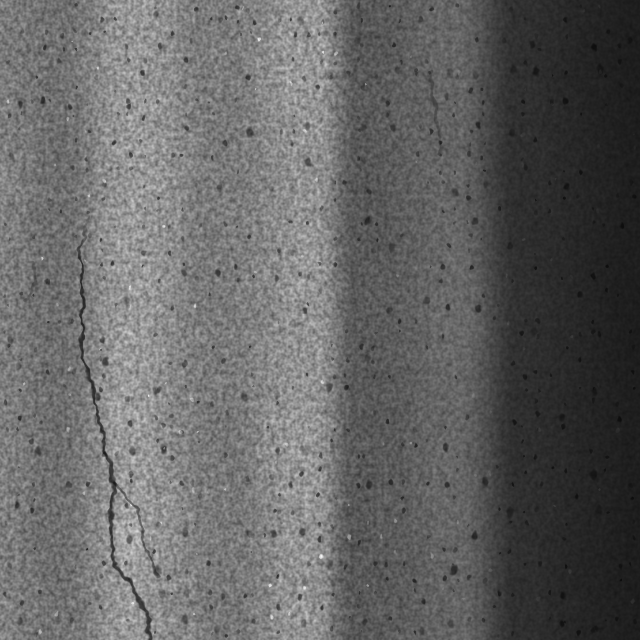
Give the GLSL for this texture, as a three.js fragment shader.

```glsl
// Weathered grey concrete with soft vertical folds that sink into shadow at right.
// Tone ramps shape the folds, gradient noise adds grain, hashed cells scatter
// pits and flecks, and warped line segments draw the cracks.
varying vec2 vUv;

vec2 hash2(vec2 p) {
  vec3 q = fract(p.xyx * vec3(0.1031, 0.1030, 0.0973));
  q += dot(q, q.yzx + 33.33);
  return fract((q.xx + q.yz) * q.zy);
}

float cornerSlope(vec2 cell, vec2 offset) {
  float angle = 6.2832 * hash2(cell).x;
  return dot(vec2(cos(angle), sin(angle)), offset);
}

float gradientNoise(vec2 p) {
  vec2 i = floor(p), f = fract(p);
  vec2 w = f * f * f * (f * (f * 6.0 - 15.0) + 10.0);
  vec2 e = vec2(1.0, 0.0);
  float low = mix(cornerSlope(i, f), cornerSlope(i + e.xy, f - e.xy), w.x);
  float high = mix(cornerSlope(i + e.yx, f - e.yx), cornerSlope(i + e.xx, f - e.xx), w.x);
  return 1.4 * mix(low, high, w.y);
}

// Blend from the tone so far to the next one between two positions.
float ramp(float tone, float next, float from, float to, float x) {
  return mix(tone, next, smoothstep(from, to, x));
}

float foldTone(float x) {
  float t = ramp(0.49, 0.435, 0.0, 0.085, x);
  t = ramp(t, 0.60, 0.10, 0.20, x);
  t = ramp(t, 0.475, 0.21, 0.33, x);
  t = ramp(t, 0.575, 0.35, 0.47, x);
  t = ramp(t, 0.345, 0.495, 0.555, x);
  t = ramp(t, 0.395, 0.58, 0.70, x);
  t = ramp(t, 0.185, 0.715, 0.81, x);
  return ramp(t, 0.115, 0.80, 1.0, x);
}

// One dot per grid cell, kept inside its cell; returns coverage times strength.
float scatter(vec2 p, float cells, float chance, float size, float seed) {
  vec2 g = p * cells;
  vec2 id = floor(g) + seed;
  vec2 pick = hash2(id);
  vec2 center = 0.3 + 0.4 * hash2(id + 71.0);
  vec2 d = (fract(g) - center) * vec2(1.2, 0.85) / cells;
  float radius = size * (0.45 + 0.55 * pick.y);
  float dot_ = 1.0 - smoothstep(radius * 0.45, radius * 1.25, length(d));
  return dot_ * step(pick.x, chance) * (0.4 + 0.6 * hash2(id + 19.0).y);
}

float segment(vec2 p, vec2 a, vec2 b) {
  vec2 d = b - a;
  return length(p - a - d * clamp(dot(p - a, d) / dot(d, d), 0.0, 1.0));
}

// Distance to a path through four points.
float path(vec2 p, vec2 a, vec2 b, vec2 c, vec2 d) {
  return min(segment(p, a, b), min(segment(p, b, c), segment(p, c, d)));
}

float lineMask(float d, float width) {
  return 1.0 - smoothstep(width * 0.3, width * 1.4, d);
}

void main() {
  vec2 p = vUv;

  // Folds, with slightly wandering edges and broad stains
  float wander = 0.007 * gradientNoise(p * vec2(5.0, 3.0));
  float tone = foldTone(p.x + wander);
  float stain = gradientNoise(p * vec2(9.0, 5.0) + 7.0);
  tone *= 1.0 + 0.05 * stain + 0.04 * gradientNoise(p * 28.0);

  // Fine and medium grain, softer in the shadow
  float grain = 0.24 * gradientNoise(p * vec2(170.0, 145.0))
              + 0.17 * gradientNoise(p * vec2(95.0, 80.0) + 31.0)
              + 0.14 * gradientNoise(p * 250.0 + 13.0);
  float lit = 1.0 - smoothstep(0.50, 0.82, p.x);
  tone *= 1.0 + grain * mix(0.65, 1.0, lit);

  // Dark pits and pale flecks
  vec2 rough = p + 0.0022 * vec2(gradientNoise(p * 120.0), gradientNoise(p * 120.0 + 50.0));
  float pits = max(scatter(rough, 22.0, 0.30, 0.0075, 3.0),
                   scatter(rough, 47.0, 0.24, 0.0045, 113.0));
  tone *= 1.0 - 0.58 * pits;
  float flecks = scatter(rough, 41.0, 0.07, 0.0038, 211.0);
  tone += 0.32 * flecks * mix(0.2, 1.0, lit);

  // Main crack, widening downward
  vec2 q = p + vec2(0.005 * gradientNoise(p * 42.0) + 0.003 * gradientNoise(p * 110.0),
                    0.003 * gradientNoise(p * 60.0 + 9.0));
  vec2 bend = vec2(0.126, 0.46), fork = vec2(0.178, 0.245), heel = vec2(0.180, 0.115);
  float upper = path(q, vec2(0.138, 0.66), vec2(0.125, 0.609), vec2(0.130, 0.525), bend);
  float middle = path(q, bend, vec2(0.143, 0.40), vec2(0.159, 0.323), fork);
  float lower = min(segment(q, fork, vec2(0.173, 0.193)),
                    path(q, vec2(0.173, 0.193), heel, vec2(0.208, 0.082), vec2(0.232, 0.03)));
  lower = min(lower, segment(q, vec2(0.232, 0.03), vec2(0.235, -0.02)));
  float crack = lineMask(min(upper, min(middle, lower)), mix(0.0038, 0.0022, p.y / 0.66));
  crack *= 1.0 - 0.7 * smoothstep(0.58, 0.66, p.y);

  // Side branch around a pale chip, and faint hairlines
  float branch = path(q, fork, vec2(0.216, 0.205), vec2(0.228, 0.14), vec2(0.248, 0.10));
  float hair = min(path(q, vec2(0.672, 0.89), vec2(0.678, 0.84), vec2(0.684, 0.80), vec2(0.689, 0.76)),
                   path(q, vec2(0.048, 0.59), vec2(0.058, 0.56), vec2(0.052, 0.548), vec2(0.042, 0.53)));
  float chip = 1.0 - smoothstep(0.5, 1.2, length((q - vec2(0.203, 0.16)) / vec2(0.025, 0.055)));
  tone *= 1.0 + 0.12 * chip;
  tone *= 1.0 - 0.62 * crack;
  tone *= 1.0 - 0.42 * lineMask(branch, 0.0025);
  tone *= 1.0 - 0.25 * lineMask(hair, 0.003);

  gl_FragColor = vec4(vec3(clamp(tone, 0.0, 1.0)), 1.0);
}
```
